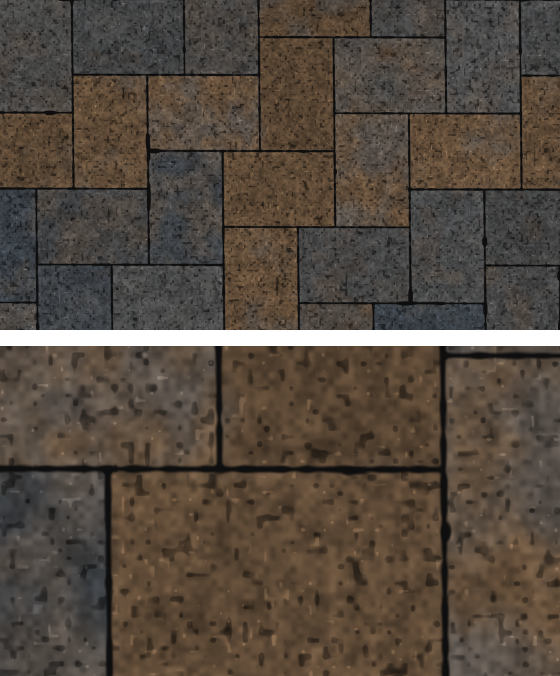
Top, the full canvas; bottom, a detail of the centre.
Give the GLSL for this texture, as a Shadertoy shader.

```glsl
// Weathered concrete pavers: 3x2 blocks in an interlocking basket weave with dark joints.

const vec3 BROWN = vec3(0.365, 0.287, 0.212);
const vec3 TAUPE = vec3(0.325, 0.298, 0.275);
const vec3 GREY  = vec3(0.295, 0.293, 0.290);
const vec3 SLATE = vec3(0.215, 0.238, 0.262);
const vec3 JOINT = vec3(0.055, 0.055, 0.058);

// Lattice steps between neighbouring pairs of pavers
const vec2 STEP_A = vec2(2.0, 2.0);
const vec2 STEP_B = vec2(5.0, -1.0);

struct Paver {
    float depth;   // distance inward from the edge
    vec2 centre;
};

float hash(vec2 p) {
    vec3 h = fract(vec3(p.xyx) * 0.1031);
    h += dot(h, h.yzx + 33.33);
    return fract((h.x + h.y) * h.z);
}

float noise(vec2 p) {
    vec2 i = floor(p), f = fract(p);
    f = f * f * (3.0 - 2.0 * f);
    return mix(mix(hash(i), hash(i + vec2(1, 0)), f.x),
               mix(hash(i + vec2(0, 1)), hash(i + vec2(1, 1)), f.x), f.y);
}

float fbm(vec2 p) {
    float sum = 0.0, amp = 0.5;
    for (int i = 0; i < 4; i++) {
        sum += amp * noise(p);
        p = p * 2.07 + 17.3;
        amp *= 0.5;
    }
    return sum / 0.9375;
}

float roundedBoxDepth(vec2 p, vec2 halfSize, float radius) {
    vec2 d = abs(p) - halfSize + radius;
    return radius - length(max(d, 0.0)) - min(max(d.x, d.y), 0.0);
}

void keepDeepest(inout Paver best, vec2 p, vec2 corner, vec2 size) {
    vec2 centre = corner + 0.5 * size;
    float depth = roundedBoxDepth(p - centre, 0.5 * size, 0.06);
    if (depth > best.depth) best = Paver(depth, centre);
}

// Each lattice point carries one upright and one lying paver
Paver findPaver(vec2 p) {
    vec2 cell = floor(vec2(p.x + 5.0 * p.y, 2.0 * (p.x - p.y)) / 12.0);
    Paver best = Paver(-10.0, vec2(0.0));
    for (int a = -1; a <= 0; a++) {
        for (int b = 0; b <= 1; b++) {
            vec2 id = cell + vec2(a, b);
            vec2 corner = id.x * STEP_A + id.y * STEP_B;
            keepDeepest(best, p, corner, vec2(2, 3));
            keepDeepest(best, p, corner + vec2(2, 0), vec2(3, 2));
        }
    }
    return best;
}

float bell(float x, float centre, float width) {
    float t = (x - centre) / width;
    return exp(-t * t);
}

// Clay tint gathers along a belt and a column of the paving
float warmth(vec2 centre) {
    float belt = bell(centre.y, 3.5, 1.3);
    float column = bell(centre.x, 7.6, 1.3);
    return 0.15 + 0.8 * max(belt, column) + 0.25 * (hash(centre * 2.0 + 41.0) - 0.5);
}

vec3 paverTint(vec2 p, vec2 centre) {
    float patchy = fbm(p * 1.3 + centre * 7.0) - 0.5;
    float warm = warmth(centre) + 0.8 * patchy;
    float blue = hash(centre * 2.0 + 7.0) * smoothstep(1.0, 7.0, centre.y);
    vec3 cool = mix(GREY, SLATE, clamp(0.2 + blue + patchy, 0.0, 1.0));
    vec3 tint = mix(cool, TAUPE, smoothstep(0.1, 0.45, warm));
    tint = mix(tint, BROWN, smoothstep(0.45, 0.85, warm));
    return tint * (0.92 + 0.16 * hash(centre * 2.0 + 19.0));
}

// Brightness of the gritty face: mottling, dark pits and pale specks
float grit(vec2 p) {
    float shade = 1.0 + 0.50 * (fbm(p * 5.0) - 0.5) + 0.34 * (noise(p * 17.0) - 0.5);
    shade -= 0.38 * smoothstep(0.68, 0.90, noise(p * 14.0 + 53.0));
    shade += 0.35 * smoothstep(0.86, 0.98, noise(p * 15.0 + 91.0));
    return shade;
}

void mainImage(out vec4 fragColor, in vec2 fragCoord) {
    // Paving coordinates run downward, with a slight skew
    vec2 uv = vec2(fragCoord.x, iResolution.y - fragCoord.y) / iResolution.x;
    vec2 p = vec2(15.0 * uv.x - 0.14 * uv.y + 0.076,
                  14.74 * uv.y - 0.03 * uv.x + 0.038);
    float pixel = 15.0 / iResolution.x;

    Paver paver = findPaver(p);
    float depth = paver.depth + 0.022 * (noise(p * 9.0) - 0.5);

    // Face with a worn, paler rim
    vec3 colour = paverTint(p, paver.centre) * grit(p);
    float rim = smoothstep(0.03, 0.07, depth) * (1.0 - smoothstep(0.07, 0.14, depth));
    colour += 0.035 * rim * noise(p * 2.5 + 5.0);

    // Joints, thickened by occasional dirt
    float halfWidth = 0.026 + 0.035 * smoothstep(0.78, 0.95, noise(p * 2.2 + 31.0));
    float soft = max(0.018, 0.7 * pixel);
    float face = smoothstep(halfWidth - soft, halfWidth + soft, depth);
    fragColor = vec4(mix(JOINT, colour, face), 1.0);
}
```
